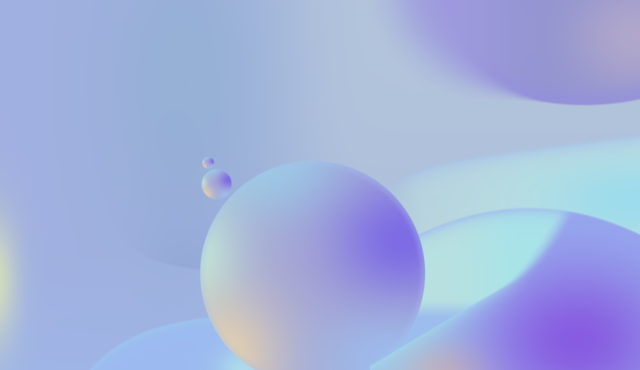
This background is drawn by a Shadertoy shader. Its source:

```glsl
// Soft elliptical falloff, 1 at the centre
float glow(vec2 p, vec2 centre, vec2 radii) {
    vec2 q = (p - centre) / radii;
    return exp(-dot(q, q));
}

// Coverage of the region under a curve
float below(float y, float edge, float soft) {
    return 1.0 - smoothstep(-soft, soft, y - edge);
}

// Pale wall with a yellow light at the left and a shaded fold
vec3 backdrop(vec2 p) {
    vec3 col = mix(vec3(.63, .69, .88), vec3(.70, .77, .86), smoothstep(.45, 1.0, p.x));
    col = mix(col, vec3(.58, .69, .83), .85 * glow(p, vec2(.50, .78), vec2(.24, .50)));
    col = mix(col, vec3(.62, .72, .91), .7 * below(p.y, .15, .25));
    float fold = p.y - .262 - .085 * exp(-11.5 * (p.x - .338));
    float shade = smoothstep(-.003, .006, fold) * exp(-max(fold, 0.0) / .16);
    col = mix(col, vec3(.56, .64, .83), .6 * shade * smoothstep(.3, .52, p.x));
    return mix(col, vec3(.85, .88, .73), .95 * glow(p, vec2(-.02, .24), vec2(.065, .17)));
}

// Large lilac body at the upper right, blurred on its left side
vec3 addOrb(vec3 base, vec2 p) {
    vec2 q = (p - vec2(1.58, 1.05)) / vec2(.49, .334);
    float soft = mix(.085, .004, smoothstep(1.15, 1.48, p.x));
    float mask = smoothstep(-soft, soft, .334 * (1.0 - length(q)));
    vec3 col = mix(vec3(.62, .60, .87), vec3(.57, .58, .82), smoothstep(1.2, 1.5, p.x));
    col = mix(col, vec3(.71, .67, .79), .85 * glow(p, vec2(1.72, .90), vec2(.17, .14)));
    col = mix(col, vec3(.58, .56, .87), .6 * smoothstep(.8, 1.0, length(q)));
    return mix(base, col, mask);
}

// Two stacked pale ribbons and the violet wave in front
vec3 addRibbons(vec3 base, vec2 p, float px) {
    float edge = .555 + .125 * (p.x - 1.1) - .06 * exp(-12.0 * (p.x - 1.047));
    vec3 col = mix(vec3(.72, .83, .87), vec3(.73, .87, .88), smoothstep(1.1, 1.5, p.x));
    col = mix(col, vec3(.60, .86, .93), .9 * glow(p, vec2(1.72, .46), vec2(.25, .11)));
    col = mix(col, vec3(.65, .75, .91), .8 * exp(-max(edge - p.y, 0.0) / .025));
    base = mix(base, col, below(p.y, edge, .004 + px) * smoothstep(1.0, 1.16, p.x));

    float crest = .437 - .8 * (p.x - 1.43) * (p.x - 1.43);
    col = mix(vec3(.72, .88, .88), vec3(.66, .89, .91), smoothstep(1.2, 1.42, p.x));
    col = mix(col, vec3(.61, .74, .93), below(p.y, .165, .03));
    col = mix(col, vec3(.62, .73, .93), .85 * exp(-max(crest - p.y, 0.0) / .018));
    float crestMask = below(p.y, crest, .002 + px) * step(1.0, p.x);
    base = mix(base, col, crestMask);

    float bend = max(p.x - 1.36, 0.0);
    float front = .59 * (p.x - .98) + 3.5 * bend * bend;
    float soft = mix(.002 + px, .05, smoothstep(1.34, 1.52, p.x));
    col = mix(vec3(.62, .77, .91), vec3(.59, .67, .93), smoothstep(1.1, 1.45, p.x));
    col = mix(col, vec3(.78, .72, .72), .85 * glow(p, vec2(1.21, .0), vec2(.12, .07)));
    col = mix(col, vec3(.53, .36, .88), glow(p, vec2(1.56, .08), vec2(.25, .20)));
    col = mix(col, vec3(.64, .85, .92), .75 * exp(-max(front - p.y, 0.0) / .025)
        * (1.0 - smoothstep(1.3, 1.6, p.x)));
    return mix(base, col, below(p.y, front, soft) * crestMask);
}

// Iridescent ball lit mint and gold from the left, violet from the right
vec3 addBall(vec3 base, vec2 p, vec2 centre, float radius, float px) {
    vec2 q = (p - centre) / radius;
    vec3 col = vec3(.65, .66, .83);
    col = mix(col, vec3(.61, .79, .90), .95 * glow(q, vec2(-.40, .95), vec2(.75, .45)));
    col = mix(col, vec3(.75, .90, .85), .95 * glow(q, vec2(-1.05, .15), vec2(.42, .60)));
    col = mix(col, vec3(.90, .82, .68), .95 * glow(q, vec2(-.80, -.75), vec2(.55)));
    col = mix(col, vec3(.48, .41, .90), .95 * glow(q, vec2(.80, .30), vec2(.62, .55)));
    col = mix(col, vec3(.61, .74, .93), .9 * glow(q, vec2(.70, -.78), vec2(.65, .42)));
    col = mix(col, vec3(.64, .76, .94), .35 * smoothstep(.93, 1.0, length(q)));
    return mix(base, col, below(length(p - centre), radius, px));
}

void mainImage(out vec4 fragColor, in vec2 fragCoord) {
    vec2 p = fragCoord / iResolution.y;
    float px = 1.0 / iResolution.y;

    vec3 col = addOrb(backdrop(p), p);

    // Blue mound at the lower left
    float mound = .158 - .158 * exp(-7.0 * (p.x - .243));
    vec3 moundColor = mix(vec3(.61, .73, .94), vec3(.68, .86, .92),
        glow(p, vec2(.66, .0), vec2(.07, .06)));
    moundColor = mix(moundColor, vec3(.62, .80, .93), .6 * exp(-max(mound - p.y, 0.0) / .015));
    col = mix(col, moundColor, below(p.y, mound, .002 + px) * step(p.x, .9));

    // Balls sit between the wall and the front wave
    vec3 ribbons = addRibbons(col, p, px);
    col = addBall(ribbons, p, vec2(.563, .560), .016, px);
    col = addBall(col, p, vec2(.586, .502), .041, px);
    col = addBall(col, p, vec2(.845, .261), .304, px);
    float inFront = below(p.y, .59 * (p.x - .98), .002 + px);
    col = mix(col, ribbons, inFront * step(1.0, p.x));

    fragColor = vec4(col, 1.0);
}
```
